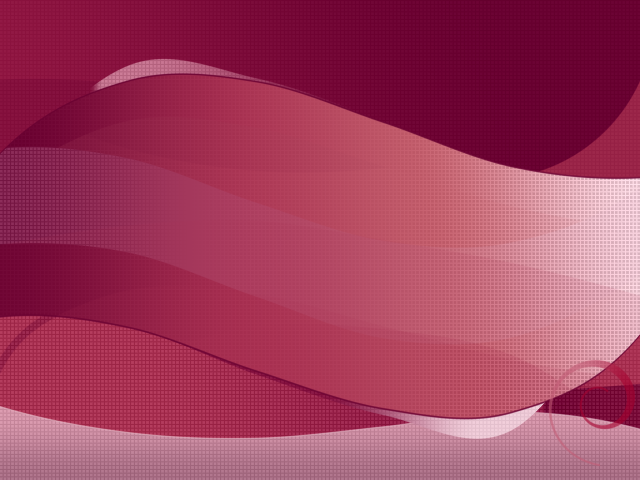
A WebGL 1 fragment shader for this background:

```glsl
precision highp float;
uniform vec2 u_resolution;

const vec3 WINE = vec3(0.41, 0.0, 0.19);
const vec3 ROSE = vec3(0.66, 0.19, 0.32);
const vec3 CORAL = vec3(0.77, 0.38, 0.43);
const vec3 PALE = vec3(0.95, 0.82, 0.86);

// Catmull-Rom weight of a knot at distance t
float knotWeight(float t) {
  t = abs(t);
  if (t < 1.0) return 1.0 + t * t * (1.5 * t - 2.5);
  if (t < 2.0) return 2.0 + t * (-4.0 + t * (2.5 - 0.5 * t));
  return 0.0;
}

// Smooth height through eight knots spaced 0.2 apart, from x = -0.2 to 1.2
float curve(float x, vec4 a, vec4 b) {
  float t = x * 5.0 + 1.0;
  float height = 0.0;
  for (int i = 0; i < 4; i++) {
    float k = float(i);
    height += a[i] * knotWeight(t - k) + b[i] * knotWeight(t - k - 4.0);
  }
  return height;
}

float fill(float d) {
  float px = 0.8 / u_resolution.y;
  return smoothstep(-px, px, d);
}

float stroke(float d, float width) {
  return fill(width - abs(d));
}

float mesh(vec2 q) {
  vec2 g = abs(fract(q * 128.0 + 0.167) - 0.5);
  return smoothstep(0.2, 0.5, max(g.x, g.y)) - 0.5;
}

// Inward spiral, starting below its centre; returns coverage and turn
vec2 spiral(vec2 d) {
  float angle = fract(atan(-d.x, -d.y) / 6.2831853);
  vec2 result = vec2(0.0);
  for (int i = 0; i < 2; i++) {
    float turn = angle + float(i);
    float width = 0.002 + 0.007 * exp(-12.0 * pow(turn - 0.65, 2.0));
    float ink = stroke(length(d) - 0.13 * exp(-0.95 * turn), width) * step(turn, 1.6);
    if (ink > result.x) result = vec2(ink, turn);
  }
  return result;
}

vec3 ribbonColor(vec2 p, vec2 q) {
  float x = p.x;
  vec3 c = mix(WINE, ROSE, smoothstep(-0.02, 0.42, x));
  c = mix(c, CORAL, smoothstep(0.35, 0.76, x + 0.12 * (p.y - 0.4)));
  c = mix(c, PALE, smoothstep(0.68, 1.06, x + 0.16 * (p.y - 0.4)));

  // Overlapping translucent leaves
  float crest = curve(x, vec4(0.4, 0.62, 0.748, 0.734), vec4(0.653, 0.57, 0.52, 0.48)) - p.y;
  float belly = p.y - curve(x, vec4(0.9, 0.79, 0.69, 0.644), vec4(0.65, 0.7, 0.77, 0.85));
  float bandTop = curve(x, vec4(0.62, 0.691, 0.67, 0.578), vec4(0.498, 0.495, 0.61, 0.9)) - p.y;
  float bandBase = p.y - curve(x, vec4(0.44, 0.491, 0.474, 0.382), vec4(0.295, 0.297, 0.427, 0.65));
  float fold = curve(x, vec4(0.44, 0.49, 0.53, 0.54), vec4(0.5, 0.452, 0.384, 0.3)) - p.y;
  float hem = curve(x, vec4(0.1, 0.28, 0.395, 0.387), vec4(0.32, 0.25, 0.2, 0.1)) - p.y;
  float lap = curve(x, vec4(-0.1, 0.1, 0.24, 0.319), vec4(0.314, 0.26, 0.1, 0.0)) - p.y;
  float band = fill(bandTop) * fill(bandBase);
  c = mix(c, CORAL, 0.12 * fill(crest) * (1.0 - fill(bandTop)));
  c = mix(c, WINE, 0.10 * fill(crest) * fill(belly) * (1.0 - x));
  c = mix(c, vec3(0.75, 0.47, 0.61), 0.27 * band * (1.0 - 0.75 * x));
  c = mix(c, PALE, 0.14 * band * smoothstep(0.5, 1.0, x));
  c = mix(c, ROSE, 0.12 * fill(fold));
  c = mix(c, ROSE, 0.12 * fill(hem));
  c = mix(c, ROSE, 0.18 * fill(lap));

  // Dark weave on the left, bright weave on the right
  float weave = 0.13 * smoothstep(0.55, 0.95, x) - 0.12 * band * smoothstep(0.4, 0.0, x);
  return c + mesh(q) * (weave + 0.02);
}

vec3 backdrop(vec2 p, vec2 q) {
  // Upper field, darkest at the right
  vec3 c = mix(vec3(0.57, 0.09, 0.26), WINE, smoothstep(-0.1, 0.85, p.x + 0.3 * (p.y - 0.8)));
  float shade = curve(p.x, vec4(0.8, 0.834, 0.823, 0.76), vec4(0.7, 0.6, 0.5, 0.4)) - p.y;
  c = mix(c, WINE, 0.3 * fill(shade));
  float disc = length(q - vec2(1.016, 0.974)) - 0.348;
  c = mix(c, vec3(0.60, 0.14, 0.28), fill(disc) * step(1.016, q.x));

  // Lower field with a dark corner at each side
  vec3 low = mix(ROSE, vec3(0.56, 0.10, 0.27), smoothstep(0.2, 0.75, p.x));
  float arc = length(q - vec2(0.22, 0.12)) - 0.25;
  low = mix(low, WINE, 0.35 * stroke(arc, 0.008) * step(q.x, 0.2));
  low = mix(low, ROSE, smoothstep(0.86, 0.95, p.x));
  low = mix(low, WINE, 0.75 * fill(0.19 + 0.1 * (p.x - 0.9) - p.y) * fill(p.x - 0.85));
  c = mix(c, low, fill(0.45 - p.y));
  return c - mesh(q) * mix(0.10, 0.03, smoothstep(0.3, 0.6, p.y + 0.2 * p.x));
}

void main() {
  vec2 p = gl_FragCoord.xy / u_resolution;
  vec2 q = p * vec2(4.0 / 3.0, 1.0);
  float top = curve(p.x, vec4(0.29, 0.68, 0.831, 0.83), vec4(0.745, 0.653, 0.63, 0.68)) - p.y;
  float base = p.y - curve(p.x, vec4(0.26, 0.34, 0.318, 0.227), vec4(0.148, 0.141, 0.302, 0.78));
  vec3 color = backdrop(p, q);

  // Pale sliver above the ribbon
  float sliver = curve(p.x, vec4(0.2, 0.62, 0.863, 0.837), vec4(0.745, 0.62, 0.6, 0.6)) - p.y;
  float sliverFade = smoothstep(0.6, 0.2, p.x) * smoothstep(0.14, 0.16, p.x);
  color = mix(color, vec3(0.78, 0.48, 0.58) - 0.1 * mesh(q), 0.9 * fill(sliver) * fill(-top) * sliverFade);

  // Pale footer
  float footer = curve(p.x, vec4(0.26, 0.153, 0.099, 0.087), vec4(0.111, 0.142, 0.106, 0.0)) - p.y;
  vec3 footerColor = mix(vec3(0.65, 0.42, 0.51), vec3(0.82, 0.57, 0.65), smoothstep(0.0, 0.14, p.y));
  color = mix(color, footerColor - 0.09 * mesh(q), fill(footer));
  color = mix(color, PALE, 0.5 * stroke(footer, 0.0012));

  // Pale tail below the ribbon
  float tail = p.y - curve(p.x, vec4(0.26, 0.33, 0.318, 0.22), vec4(0.135, 0.104, 0.42, 0.7));
  vec3 tailColor = mix(vec3(0.52, 0.07, 0.25), vec3(0.92, 0.78, 0.83), smoothstep(0.5, 0.75, p.x));
  color = mix(color, tailColor - 0.06 * mesh(q), fill(tail) * fill(-base) * step(0.2, p.x) * step(p.x, 0.88));

  // Ribbon and its dark rim
  color = mix(color, ribbonColor(p, q), fill(top) * fill(base));
  color = mix(color, WINE, 0.8 * max(stroke(top, 0.0016), stroke(base, 0.0018)));

  // Spiral ornament
  vec2 curl = spiral(q - vec2(1.25, 0.161));
  vec3 curlColor = mix(vec3(0.76, 0.36, 0.46), vec3(0.65, 0.0, 0.18), smoothstep(0.4, 0.65, curl.y));
  color = mix(color, curlColor, 0.6 * curl.x);
  gl_FragColor = vec4(color, 1.0);
}
```
